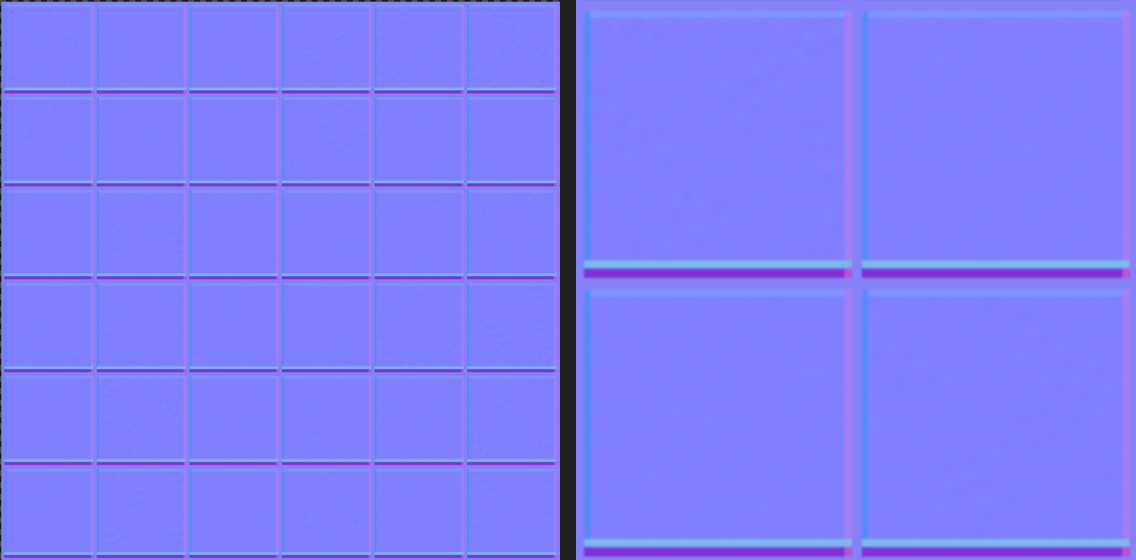
Left, the full canvas; right, a detail of the centre.
A Shadertoy shader for this texture map:

```glsl
const vec2 TILE_PITCH = vec2(0.16536, 0.16589);
const vec2 FIRST_SEAM = vec2(0.0039, 0.0042);   // from the top left corner
const vec2 BORDER_WIDTH = vec2(0.0024, 0.0030); // left, top
const float BORDER_DASH = 0.0105;
const float EDGE_SOFTNESS = 0.0014;

// Offset from the nearest seam and half width of each bevel line
const vec2 LEFT_LINE   = vec2(0.0054, 0.0017);
const vec2 RIGHT_LINE  = vec2(0.0046, 0.0023);
const vec2 TOP_LINE    = vec2(0.0058, 0.0021);
const vec2 BOTTOM_LINE = vec2(0.0114, 0.0021);
const vec2 SHADOW_LINE = vec2(0.0058, 0.0026);

const vec3 FLAT_COLOR   = vec3(0.500, 0.500, 1.00);
const vec3 GROOVE_COLOR = vec3(0.520, 0.505, 0.97);
const vec3 LEFT_COLOR   = vec3(0.310, 0.550, 0.98);
const vec3 RIGHT_COLOR  = vec3(0.660, 0.490, 0.94);
const vec3 TOP_COLOR    = vec3(0.500, 0.590, 1.00);
const vec3 BOTTOM_COLOR = vec3(0.480, 0.730, 0.92);
const vec3 SHADOW_COLOR = vec3(0.500, 0.190, 0.84);
const vec3 CORNER_COLOR = vec3(0.820, 0.380, 0.80);
const vec3 BORDER_DARK  = vec3(0.09, 0.09, 0.11);
const vec3 BORDER_LIGHT = vec3(0.27, 0.27, 0.31);

const float GRAIN_FREQUENCY = 330.0;
const float GRAIN_SLOPE = 0.007;

float hash(vec2 p) {
    return fract(sin(dot(p, vec2(41.3, 289.1))) * 4375.5);
}

float softness() {
    return max(EDGE_SOFTNESS, 0.7 / iResolution.y);
}

// Soft line at line.x with half width line.y
float band(float d, vec2 line) {
    float s = softness();
    return 1.0 - smoothstep(line.y - s, line.y + s, abs(d - line.x));
}

float above(float d, float edge) {
    float s = softness();
    return smoothstep(edge - s, edge + s, d);
}

// Slope of layered, warped ripples, different on every tile
vec2 grain(vec2 p, vec2 tile) {
    float phase = 6.2832 * hash(tile);
    vec2 slope = vec2(0.0);
    vec2 q = p * GRAIN_FREQUENCY + phase;
    for (int i = 0; i < 4; i++) {
        float angle = 0.45 + 0.8 * float(i) + 0.5 * hash(tile + float(i));
        vec2 dir = vec2(cos(angle), sin(angle));
        float warp = 1.6 * sin(dot(q, vec2(-dir.y, dir.x)) * 0.37 + phase);
        slope += dir * cos(dot(q, dir) + warp);
        q = q * 1.23 + 2.7;
    }
    float patches = 0.5 + 0.5 * sin(p.x * 61.0 + phase + 2.0 * sin(p.y * 47.0 - phase));
    return slope * GRAIN_SLOPE * mix(0.35, 1.0, patches) * mix(0.4, 1.0, hash(tile + 9.0));
}

void mainImage(out vec4 fragColor, in vec2 fragCoord) {
    vec2 p = fragCoord / iResolution.xy;
    p.y = 1.0 - p.y;

    // Distances to the seams before and after this point
    vec2 cell = (p - FIRST_SEAM) / TILE_PITCH;
    vec2 tile = floor(cell);
    vec2 near = fract(cell) * TILE_PITCH;
    vec2 far = TILE_PITCH - near;

    float insideX = above(near.x, 0.0035) * above(far.x, 0.0026);
    float insideY = above(near.y, 0.0038) * above(far.y, 0.0070);
    float face = insideX * insideY;

    // Tile face with faint surface grain
    vec3 color = mix(GROOVE_COLOR, FLAT_COLOR, face);
    color.xy += grain(p, tile) * face;

    // Bevel lines
    color = mix(color, TOP_COLOR, band(near.y, TOP_LINE) * insideX);
    color = mix(color, LEFT_COLOR, band(near.x, LEFT_LINE) * insideY * 0.9);
    color = mix(color, RIGHT_COLOR, band(far.x, RIGHT_LINE) * insideY * 0.9);
    color = mix(color, BOTTOM_COLOR, band(far.y, BOTTOM_LINE) * insideX);

    // Lower shadow, warmer at its right end
    vec3 shadow = mix(SHADOW_COLOR, CORNER_COLOR, band(far.x, RIGHT_LINE) * 0.7);
    color = mix(color, shadow, band(far.y, SHADOW_LINE) * insideX);

    // Dashed dark border along the top and left
    float aa = 0.7 / iResolution.y;
    vec2 edge = 1.0 - smoothstep(BORDER_WIDTH - aa, BORDER_WIDTH + aa, p);
    float along = edge.y > edge.x ? p.x : p.y;
    float dash = smoothstep(-0.3, 0.3, sin(along * 3.14159 / BORDER_DASH));
    vec3 border = mix(BORDER_DARK, BORDER_LIGHT, dash);
    color = mix(color, border, max(edge.x, edge.y));

    fragColor = vec4(clamp(color, 0.0, 1.0), 1.0);
}
```
